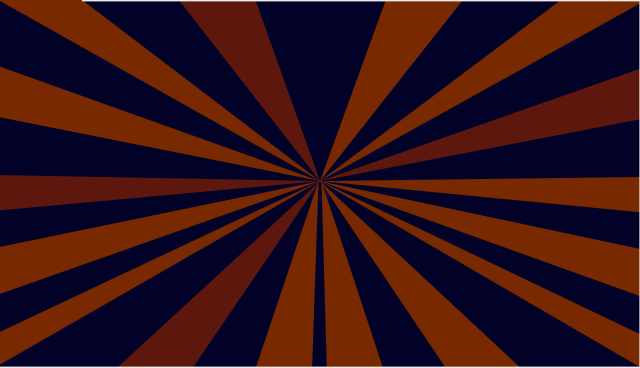
A WebGL 2 fragment shader for this background:

```glsl
#version 300 es
precision highp float;
uniform vec2 u_resolution;
out vec4 fragColor;

// Lower and upper edge angle of each ray, in degrees, for one half
const vec2 RAYS[8] = vec2[8](
    vec2(-88.2, -71.6), vec2(-55.9, -42.8), vec2(-30.0, -25.4), vec2(-19.6, -11.8),
    vec2(-5.4, 0.9), vec2(11.1, 19.5), vec2(29.2, 37.1), vec2(51.9, 70.2));

vec2 direction(float angle) {
    return vec2(cos(angle), sin(angle));
}

float cross2(vec2 a, vec2 b) {
    return a.x * b.y - a.y * b.x;
}

// Signed distance to the sides of a wedge, negative inside
float wedge(vec2 p, vec2 angles) {
    return max(-cross2(direction(angles.x), p), cross2(direction(angles.y), p));
}

float coverage(float dist, float pixel) {
    return clamp(0.5 - dist / pixel, 0.0, 1.0);
}

void main() {
    vec2 uv = gl_FragCoord.xy / u_resolution;
    float aspect = u_resolution.x / u_resolution.y;
    float pixel = 1.0 / u_resolution.y;

    // Burst centre, with a very slight clockwise tilt
    vec2 p = (uv - vec2(0.5, 0.508)) * vec2(aspect, 1.0);
    p += 0.003 * vec2(-p.y, p.x);
    bool leftHalf = p.x < 0.0;
    p.x = abs(p.x);

    const vec3 navy = vec3(0.008, 0.008, 0.157);
    const vec3 orange = vec3(0.47, 0.16, 0.0);
    const vec3 red = vec3(0.37, 0.09, 0.05);
    const vec3 paper = vec3(0.94, 0.92, 0.91);

    // Mirrored rays; the accent colour differs between the halves
    vec3 color = navy;
    for (int i = 0; i < 8; i++) {
        vec2 apex = vec2(i == 0 ? 0.004 : 0.0, 0.0);
        bool accent = leftHalf ? i % 3 == 1 : i == 5;
        float ray = coverage(wedge(p - apex, radians(RAYS[i])), pixel);
        color = mix(color, accent ? red : orange, ray);
    }

    // Thin pale margins, open at the upper left corner
    float top = coverage(0.9962 - uv.y, pixel) * step(0.128, uv.x);
    float bottom = coverage(uv.y - 0.0038, pixel);
    float right = coverage((0.999 - uv.x) * aspect, pixel);
    color = mix(color, paper, max(max(top, bottom), right));

    fragColor = vec4(color, 1.0);
}
```
